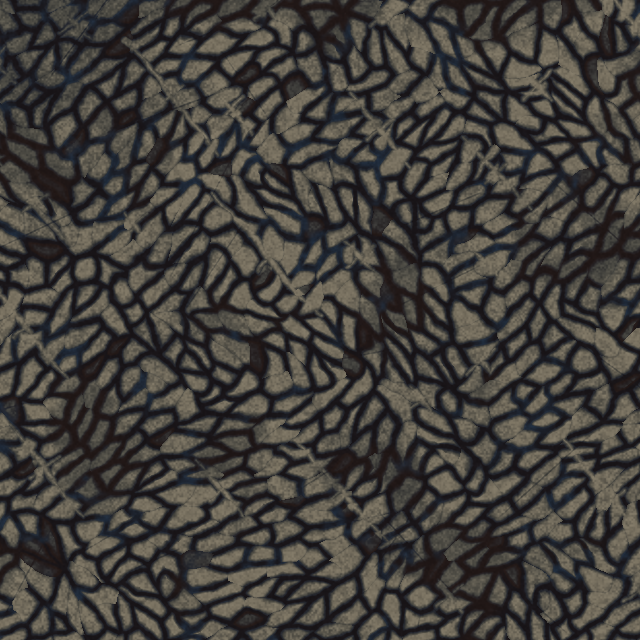
A Shadertoy shader for this texture:

```glsl
// Etched cast alloy: tan dendrite arms separated by dark blue and brown seams.
// Stretched Voronoi cells in a tilted frame form the arms; tapered capsules
// join them into spines, and noise adds stains, grain and polishing scratches.

const vec2  SPINE_DIR   = vec2(0.65, -0.76);   // direction of primary spines
const vec2  CELL_SIZE   = vec2(0.031, 0.047);  // arm spacing along / across a spine
const vec2  SPINE_GRID  = vec2(0.26, 0.13);
const float SPINE_WIDTH = 0.010;
const float SEAM_START  = 0.0008;              // seam half width, dark to light
const float SEAM_END    = 0.0112;
const float ROUNDING    = 0.0013;
const float MERGE_SHARE = 0.22;                // share of seams that fade out
const float BROWN_SHARE = 0.09;                // share of small stained cells
const float GRAIN       = 0.30;
const int   SCRATCHES   = 22;

const vec3 BLACK = vec3(0.095, 0.080, 0.092);
const vec3 SLATE = vec3(0.140, 0.150, 0.178);
const vec3 GREY  = vec3(0.270, 0.267, 0.245);
const vec3 TAN   = vec3(0.470, 0.440, 0.375);
const vec3 BROWN = vec3(0.150, 0.098, 0.080);
const vec3 BLUE  = vec3(0.130, 0.200, 0.280);

float hash1(vec2 p) {
    vec3 q = fract(p.xyx * 0.1031);
    q += dot(q, q.yzx + 33.33);
    return fract((q.x + q.y) * q.z);
}

vec2 hash2(vec2 p) {
    vec3 q = fract(p.xyx * vec3(0.1031, 0.1030, 0.0973));
    q += dot(q, q.yzx + 33.33);
    return fract((q.xx + q.yz) * q.zy);
}

float noise(vec2 p) {
    vec2 i = floor(p), f = fract(p);
    f = f * f * (3.0 - 2.0 * f);
    return mix(mix(hash1(i), hash1(i + vec2(1, 0)), f.x),
               mix(hash1(i + vec2(0, 1)), hash1(i + 1.0), f.x), f.y);
}

float fbm(vec2 p) {
    return 0.55 * noise(p) + 0.3 * noise(p * 2.1 + 7.3) + 0.15 * noise(p * 4.3 + 3.1);
}

// Stretched distance from a cell seed; also returns its gradient
float seedDistance(vec2 p, vec2 id, out vec2 grad) {
    vec2 seed = (id + 0.5 + 0.72 * (hash2(id) - 0.5)) * CELL_SIZE;
    float arms = smoothstep(0.32, 0.52, noise(seed * 8.0 + 20.0) + 0.18 * seed.x);
    float stretch = exp(mix(-0.38, 0.36, arms) + 0.3 * (hash1(id + 51.0) - 0.5));
    float a = 1.1 * (noise(seed * 6.0 + 40.0) - 0.5) + 0.5 * (hash1(id + 17.0) - 0.5);
    mat2 turn = mat2(cos(a), sin(a), -sin(a), cos(a));
    vec2 scale = vec2(stretch, 1.0 / stretch);
    vec2 q = (turn * (p - seed)) * scale;
    float d = length(q);
    grad = (q * scale / max(d, 1e-5)) * turn;
    return d + 0.007 * step(hash1(id + 83.0), BROWN_SHARE);
}

// Rounded distance to the nearest seam; id is the cell that holds p
float seamDistance(vec2 p, out vec2 id) {
    float dist[25];
    vec2 grad[25];
    vec2 base = floor(p / CELL_SIZE) - 2.0;
    int best = 0;
    for (int k = 0; k < 25; k++) {
        dist[k] = seedDistance(p, base + vec2(k % 5, k / 5), grad[k]);
        if (dist[k] < dist[best]) best = k;
    }
    id = base + vec2(best % 5, best / 5);
    float sum = 1e-9;
    for (int k = 0; k < 25; k++) {
        if (k == best) continue;
        vec2 other = base + vec2(k % 5, k / 5);
        float e = (dist[k] - dist[best]) / max(length(grad[k] - grad[best]), 0.4);
        e += 0.008 * step(hash1(id + other + 131.0), MERGE_SHARE);
        sum += exp(-e / ROUNDING);
    }
    return -ROUNDING * log(sum);
}

// Depth inside the nearest spine and its short cross arm
float spineDepth(vec2 p) {
    float depth = -1.0;
    vec2 base = floor(p / SPINE_GRID);
    for (int k = 0; k < 9; k++) {
        vec2 id = base + vec2(k % 3, k / 3) - 1.0;
        float r = hash1(id + 211.0);
        if (r < 0.3) continue;
        vec2 q = p - (id + 0.5 + 0.7 * (hash2(id + 307.0) - 0.5)) * SPINE_GRID;
        float len = mix(0.02, 0.15, r * r * r);
        float trunk = length(vec2(q.x - clamp(q.x, -len, len), q.y));
        float arm = length(vec2(q.x, q.y - clamp(q.y, -0.027, 0.027)));
        float taper = 1.0 - 0.4 * min(abs(q.x) / len, 1.0);
        depth = max(depth, max(SPINE_WIDTH * taper - trunk, 0.007 - arm));
    }
    return depth + 0.0015;
}

// Thin straight polishing marks
float scratches(vec2 p, float pixel) {
    float mark = 0.0;
    for (int k = 0; k < SCRATCHES; k++) {
        vec2 key = vec2(k, 401);
        float a = mix(-1.1, 1.1, hash1(key + 9.0));
        vec2 dir = vec2(cos(a), sin(a)), q = p - hash2(key);
        float len = mix(0.03, 0.13, hash1(key + 23.0));
        float across = abs(dot(q, vec2(-dir.y, dir.x)));
        float fade = 1.0 - smoothstep(0.6 * len, len, abs(dot(q, dir)));
        mark = max(mark, fade * (1.0 - smoothstep(0.0003, 0.0006 + pixel, across)));
    }
    return mark;
}

void mainImage(out vec4 fragColor, in vec2 fragCoord) {
    vec2 uv = fragCoord / iResolution.y;
    vec2 p = vec2(dot(uv, SPINE_DIR), dot(uv, vec2(-SPINE_DIR.y, SPINE_DIR.x)));

    // Bend the arms and roughen their outlines
    p += 0.016 * (vec2(noise(uv * 9.0), noise(uv * 9.0 + 60.0)) - 0.5);
    p += 0.004 * (vec2(noise(uv * 75.0), noise(uv * 75.0 + 30.0)) - 0.5);

    vec2 id;
    float seam = seamDistance(p, id);
    float spine = spineDepth(p);
    float metal = smoothstep(SEAM_START, SEAM_END, max(seam, spine));

    // Uneven etching, darker at the upper left, with fine grain
    float etch = 0.62 + 0.65 * fbm(uv * 13.0 + 5.0);
    etch *= mix(0.6, 1.0, smoothstep(0.05, 0.4, length(uv - vec2(0.0, 1.0))));
    float speckle = 0.6 * noise(uv * 330.0) + 0.4 * noise(uv * 150.0 + 11.0) - 0.5;
    float tone = metal * etch + GRAIN * speckle * (0.25 + metal);
    tone -= 0.22 * scratches(uv, 1.0 / iResolution.y) * (0.3 + metal);

    // Stained cells and pools between the arms
    float stain = step(hash1(id + 83.0), BROWN_SHARE) * smoothstep(0.0, 0.004, seam);
    stain *= 1.0 - smoothstep(0.0, 0.004, spine);
    float brownPool = smoothstep(0.56, 0.74, fbm(uv * 8.0 + 90.0));
    float bluePool = smoothstep(0.57, 0.72, fbm(uv * 17.0 + 140.0));
    tone *= (1.0 - 0.6 * stain) * (1.0 - 0.35 * brownPool);

    vec3 color = mix(BLACK, SLATE, smoothstep(0.0, 0.2, tone));
    color = mix(color, GREY, smoothstep(0.16, 0.55, tone));
    color = mix(color, TAN, smoothstep(0.42, 1.05, tone));
    float shade = 1.0 - smoothstep(0.1, 0.5, tone);
    color = mix(color, BROWN, shade * max(0.55 * brownPool, 0.7 * stain));
    color = mix(color, BLUE, 0.75 * shade * bluePool * noise(uv * 90.0 + 8.0));
    color *= 1.0 + 0.25 * speckle;
    fragColor = vec4(color, 1.0);
}
```
